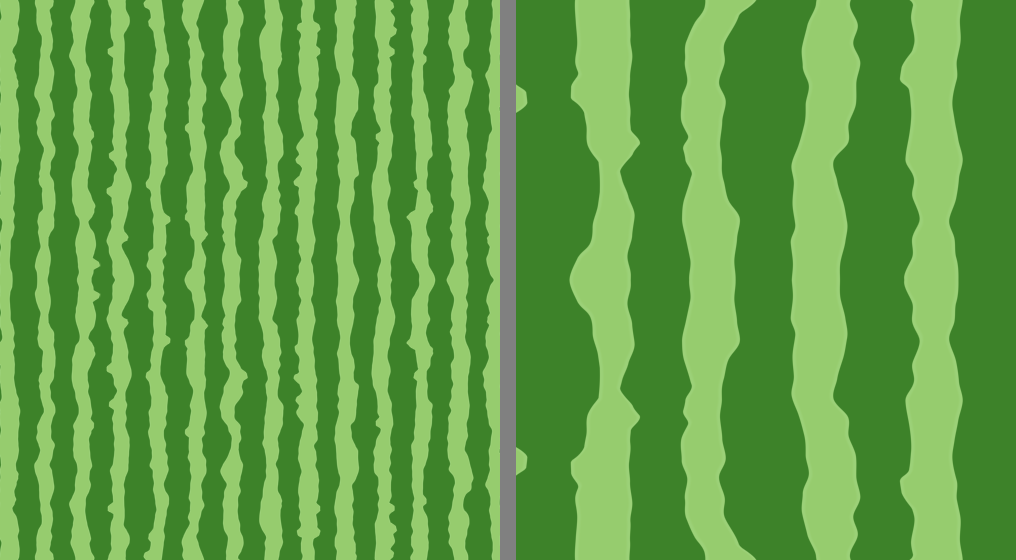
Left, the full canvas; right, a detail of the centre.
Give the GLSL for this pattern, as a Shadertoy shader.

```glsl
// Vertical melon-rind stripes: pale ragged bands on a deep green ground.
// Each band wanders, and both its edges get layered noise plus stray spurs.
// The lower half mirrors the upper one, so the sheet tiles vertically.

// Lengths are fractions of the canvas height
#define PITCH 0.0672        // distance between bands
#define FIRST_BAND 0.0125   // centre of the leftmost band
#define HALF_WIDTH 0.0137   // mean half width of a band
#define WANDER 0.0058       // sideways drift of the centre line
#define LOBES 0.0062        // broad swellings of an edge
#define CRINKLE 0.0026      // fine roughness of an edge
#define SPUR_LENGTH 0.0105  // longest stray spur
#define SPUR_CHANCE 0.12    // share of edge cells with a spur
#define RIM 0.0020          // width of the brighter fringe
#define DARK_GREEN vec3(0.24, 0.51, 0.16)
#define PALE_GREEN vec3(0.59, 0.80, 0.43)
#define RIM_GREEN vec3(0.61, 0.82, 0.47)

float hash(vec2 p) {
    vec3 q = fract(p.xyx * 0.1031);
    q += dot(q, q.yzx + 33.33);
    return fract((q.x + q.y) * q.z);
}

// Smooth 1D noise in -1..1, one independent curve per seed
float noise(float t, float seed) {
    float cell = floor(t);
    float f = t - cell;
    f = f * f * (3.0 - 2.0 * f);
    return 2.0 * mix(hash(vec2(cell, seed)), hash(vec2(cell + 1.0, seed)), f) - 1.0;
}

// Sparse, blunt teeth of varied length along an edge
float spurs(float t, float seed) {
    float cell = floor(t);
    float present = step(hash(vec2(cell, seed + 0.37)), SPUR_CHANCE);
    float size = mix(0.4, 1.0, hash(vec2(cell, seed + 0.71)));
    float middle = mix(0.3, 0.7, hash(vec2(cell, seed + 0.53)));
    return present * size * (1.0 - smoothstep(0.06, 0.25, abs(t - cell - middle)));
}

// Positive inside a pale band, negative in the dark ground
float bandField(vec2 p) {
    float column = floor((p.x - FIRST_BAND) / PITCH + 0.5);
    float x = p.x - FIRST_BAND - column * PITCH;
    float seed = column * 7.0 + 41.0;

    // Mirror about the middle, then shear slightly to make hooked edges
    float y = abs(p.y - 0.5);
    y += 0.003 * noise(p.x * 90.0, 7.0);

    x -= WANDER * noise(y * 17.0, seed);
    float edge = seed + (x < 0.0 ? 2.0 : 4.0);

    float reach = HALF_WIDTH + 0.003 * (hash(vec2(column + 20.0, 3.0)) - 0.5);
    reach += LOBES * noise(y * 30.0, edge);
    reach += CRINKLE * noise(y * 85.0, edge + 0.2);
    reach += SPUR_LENGTH * spurs(y * 21.0, edge);
    return max(reach, 0.006) - abs(x);
}

void mainImage(out vec4 fragColor, in vec2 fragCoord) {
    float pixel = 1.0 / iResolution.y;
    float field = bandField(fragCoord * pixel);

    // Limit the soft edge where the field jumps between bands
    float slope = length(vec2(dFdx(field), dFdy(field)));
    float soft = 0.75 * clamp(slope, pixel, 2.5 * pixel);

    float fringe = 1.0 - smoothstep(0.5 * RIM, 1.5 * RIM, field);
    vec3 band = mix(PALE_GREEN, RIM_GREEN, fringe);
    vec3 color = mix(DARK_GREEN, band, smoothstep(-soft, soft, field));
    fragColor = vec4(color, 1.0);
}
```
